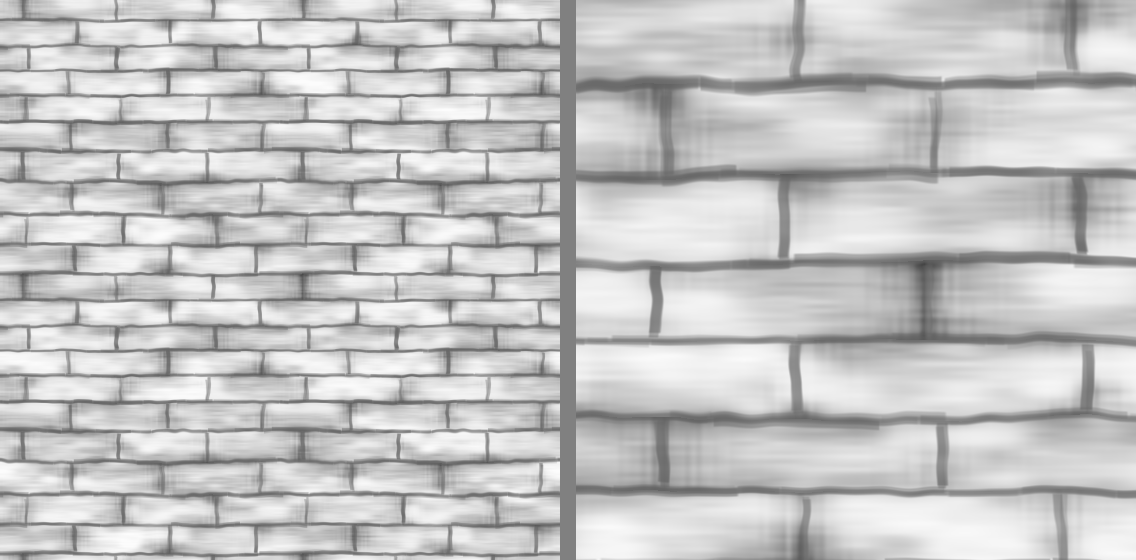
Left: the whole. Right: its middle third, enlarged.
A Shadertoy shader for this texture:

```glsl
// Hand-painted pale grey brick wall: 6 bricks across, 20 courses, brushed mortar lines.

const float TAU = 6.2831853;

float hash(vec2 p) {
    vec3 q = fract(p.xyx * 0.1031);
    q += dot(q, q.yzx + 33.33);
    return fract((q.x + q.y) * q.z);
}

// Value noise that wraps every unit of p; freq holds whole numbers.
float wrapNoise(vec2 p, vec2 freq, float seed) {
    p *= freq;
    vec2 cell = floor(p), f = fract(p);
    f = f * f * (3.0 - 2.0 * f);
    vec2 lo = mod(cell, freq) + seed, hi = mod(cell + 1.0, freq) + seed;
    return mix(mix(hash(lo), hash(vec2(hi.x, lo.y)), f.x),
               mix(hash(vec2(lo.x, hi.y)), hash(hi), f.x), f.y);
}

// Soft-edged line of the given half width around distance zero.
float line(float dist, float halfWidth) {
    float soft = max(0.0009, 0.75 / iResolution.y);
    return 1.0 - smoothstep(halfWidth - soft, halfWidth + soft, abs(dist));
}

// Layer one translucent coat of ink over another.
float coat(float ink, float alpha) {
    return 1.0 - (1.0 - ink) * (1.0 - alpha);
}

void mainImage(out vec4 fragColor, in vec2 fragCoord) {
    vec2 uv = fragCoord / iResolution.xy;
    uv.y = 1.0 - uv.y;
    vec2 tile = uv * 2.0; // the brushwork repeats twice each way

    // Courses of uneven height with wavering beds
    float v = 10.0 * tile.y + 0.417 - 0.208 * cos(TAU * tile.y + 0.245);
    v += 0.13 * (wrapNoise(tile, vec2(8, 10), 3.0) - 0.5);
    v += 0.05 * (wrapNoise(tile, vec2(32, 20), 7.0) - 0.5);
    float row = floor(v), bed = floor(v + 0.5);
    float bedDist = (v - bed) / 20.0;

    // Nearest upright joint; alternate courses are shifted half a brick
    float u = 3.0 * tile.x - mix(0.273, 0.78, mod(row, 2.0));
    float joint = floor(u + 0.5);
    vec2 jointId = vec2(mod(joint, 3.0), mod(row, 10.0));
    float jointDist = (u - joint - 0.11 * (hash(jointId + 41.0) - 0.5)) / 6.0;
    vec2 brickId = vec2(mod(jointDist > 0.0 ? joint : joint - 1.0, 6.0), mod(row, 20.0));

    // Brick face: washes, dry-brush streaks and per-brick wear
    float wash = wrapNoise(tile, vec2(7, 22), 11.0) * 0.6 + wrapNoise(tile, vec2(17, 38), 19.0) * 0.4;
    float wear = wrapNoise(uv, vec2(11, 25), 23.0);
    float streak = wrapNoise(tile, vec2(9, 120), 29.0) * 0.6 + wrapNoise(tile, vec2(23, 190), 31.0) * 0.4;
    float hatch = wrapNoise(tile, vec2(150, 14), 37.0);
    float smudge = smoothstep(0.22, 0.8, wash * 0.75 + wear * 0.25);
    float tone = 0.99 - 0.18 * smudge - 0.05 * hash(brickId + 5.0);
    tone += (streak - 0.5) * (0.05 + 0.12 * smudge);

    // Grime gathered along the edges
    float bedGrime = exp(-abs(bedDist) / 0.006);
    float jointGrime = exp(-abs(jointDist) / 0.016);
    tone -= bedGrime * (0.05 + 0.22 * smudge);
    tone -= jointGrime * (0.02 + 0.26 * smudge * (0.5 + hatch));

    // Beds: a continuous line under overlapping, slightly tilted strokes
    float bedRow = mod(bed, 10.0);
    float ink = 0.42 * line(bedDist, 0.0021);
    for (int i = 0; i < 3; i++) {
        float count = 3.0 + float(i);
        float s = tile.x * count + hash(vec2(bedRow, 60.0 + count));
        vec2 id = vec2(mod(floor(s), count) + 10.0 * count, bedRow);
        float f = fract(s), pick = hash(id), tilt = hash(id + 71.0) - 0.5;
        float offset = (hash(id + 83.0) - 0.5) * 0.004 + (f - 0.5) * tilt * 0.006;
        float ends = smoothstep(0.0, 0.015, f) * smoothstep(1.0, 0.985, f);
        ink = coat(ink, (0.12 + 0.36 * pick) * ends * line(bedDist - offset, 0.0017 + 0.0014 * pick));
    }

    // Joints: two upright strokes of varying lean, width and weight
    float along = fract(v) - 0.5;
    float bend = (wrapNoise(tile, vec2(12, 40), 47.0) - 0.5) * 0.003;
    for (int i = 0; i < 2; i++) {
        vec2 id = jointId + 90.0 + 17.0 * float(i);
        float pick = hash(id);
        float offset = bend + (hash(id + 5.0) - 0.5) * 0.004 + along * (hash(id + 9.0) - 0.5) * 0.006;
        float reach = 1.0 - smoothstep(0.42, 0.46, abs(along + 0.2 * (pick - 0.5) * float(i)));
        float alpha = 0.34 + 0.34 * pick - 0.15 * wear;
        ink = coat(ink, alpha * reach * line(jointDist - offset, 0.0019 + 0.0018 * pick));
    }

    // Uneven brush pressure
    ink *= 0.82 + 0.3 * wrapNoise(tile, vec2(26, 50), 53.0);
    float grey = mix(clamp(tone, 0.0, 0.99), 0.39, clamp(ink, 0.0, 1.0));
    fragColor = vec4(vec3(grey), 1.0);
}
```
